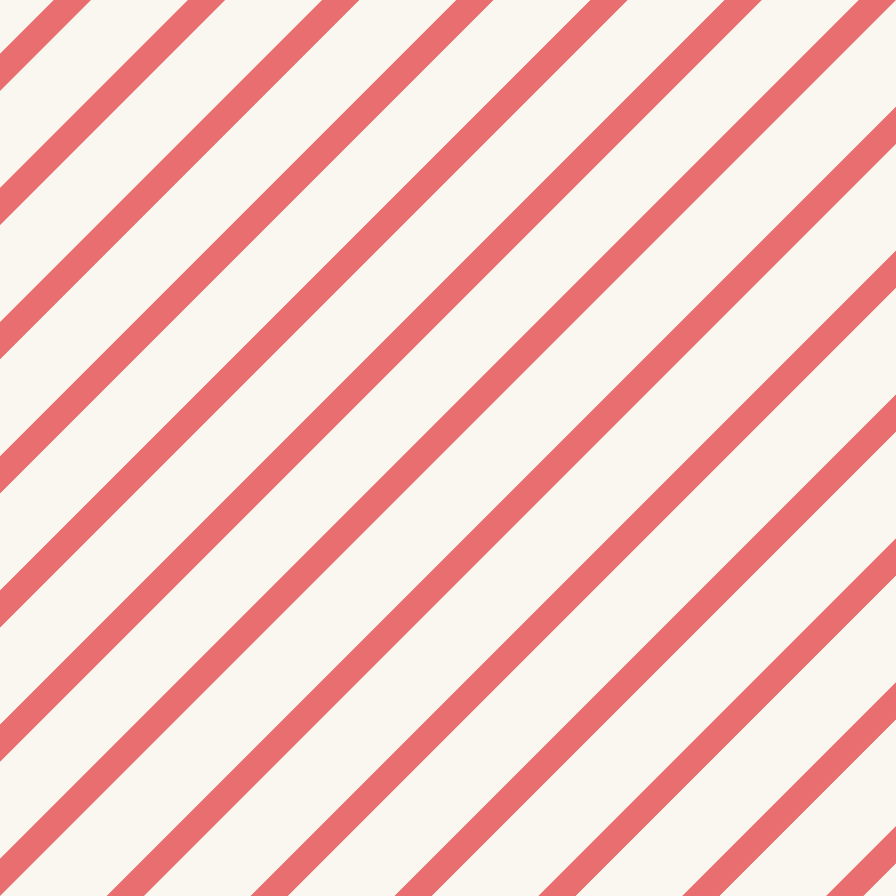
Give the GLSL for this pattern, as a Shadertoy shader.

```glsl
// Coral diagonal stripes on warm cream, falling from upper right to lower left.
// A coordinate across the diagonal is folded into evenly spaced bands; the
// spacing is slightly wider below the central stripe than above it.

// Distance from the nearest stripe centre, measured along the horizontal.
float stripeDistance(float across) {
    float spacing = across < 0.0 ? 0.14974 : 0.16059;
    return abs(fract(across / spacing + 0.5) - 0.5) * spacing;
}

void mainImage(out vec4 fragColor, in vec2 fragCoord) {
    vec2 uv = fragCoord / iResolution.xy;

    // Zero lies on the central stripe, whose lower edge meets the corners' side.
    float halfWidth = 0.0208;
    float across = uv.x - uv.y + halfWidth;

    // Edge softening about one pixel wide, square to the stripe.
    float soft = 0.7 / min(iResolution.x, iResolution.y);
    float stripe = 1.0 - smoothstep(-soft, soft, stripeDistance(across) - halfWidth);

    vec3 cream = vec3(0.98, 0.97, 0.94);
    vec3 coral = vec3(0.91, 0.43, 0.44);
    fragColor = vec4(mix(cream, coral, stripe), 1.0);
}
```
